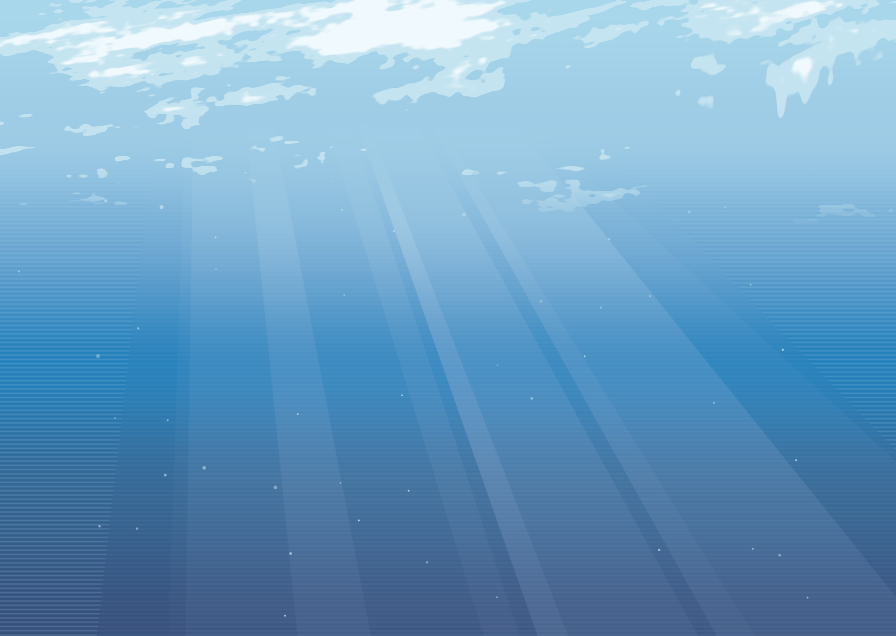
A Shadertoy shader for this background:

```glsl
const vec3 DEEP = vec3(0.21, 0.31, 0.48);
const vec3 DUSK = vec3(0.20, 0.40, 0.58);
const vec3 AZURE = vec3(0.14, 0.50, 0.73);
const vec3 SKY = vec3(0.39, 0.63, 0.81);
const vec3 SHALLOW = vec3(0.62, 0.80, 0.90);
const vec3 SURFACE = vec3(0.66, 0.84, 0.92);
const vec3 LIGHT = vec3(0.58, 0.69, 0.84);
const vec3 FOAM = vec3(0.80, 0.91, 0.95);
const float RAY_TOP = 0.724;

float hash(vec2 p) {
    return fract(sin(dot(p, vec2(127.1, 311.7))) * 43758.5453);
}

float noise(vec2 p) {
    vec2 i = floor(p), f = fract(p);
    f = f * f * (3.0 - 2.0 * f);
    return mix(mix(hash(i), hash(i + vec2(1, 0)), f.x),
               mix(hash(i + vec2(0, 1)), hash(i + vec2(1, 1)), f.x), f.y);
}

float fbm(vec2 p) {
    float sum = 0.0, amp = 0.5;
    for (int i = 0; i < 4; i++) {
        sum += amp * noise(p);
        p = p * 2.03 + 17.3;
        amp *= 0.5;
    }
    return sum;
}

vec3 waterColor(float y) {
    vec3 c = mix(DEEP, DUSK, smoothstep(0.0, 0.27, y));
    c = mix(c, AZURE, smoothstep(0.22, 0.43, y));
    c = mix(c, SKY, smoothstep(0.42, 0.62, y));
    c = mix(c, SHALLOW, smoothstep(0.56, 0.80, y));
    return mix(c, SURFACE, smoothstep(0.80, 1.0, y));
}

// Slanted band; each pair holds the left and right edge
float shaft(vec2 uv, vec2 top, vec2 bottom, float soft) {
    vec2 edge = mix(bottom, top, uv.y / RAY_TOP);
    return smoothstep(-soft, soft, uv.x - edge.x)
         * smoothstep(-soft, soft, edge.y - uv.x);
}

float blob(vec2 p, vec2 center, vec2 radius) {
    vec2 d = p - center;
    d.y -= 0.18 * d.x;
    d /= radius;
    return exp(-dot(d, d));
}

// Where the ripples gather on the surface
float rippleDensity(vec2 p) {
    float d = blob(p, vec2(0.08, 0.955), vec2(0.14, 0.04));
    d += blob(p, vec2(0.23, 0.88), vec2(0.11, 0.045));
    d += 1.2 * blob(p, vec2(0.59, 0.955), vec2(0.27, 0.065));
    d += blob(p, vec2(0.95, 0.945), vec2(0.10, 0.025));
    d += blob(p, vec2(1.25, 0.955), vec2(0.18, 0.055));
    d += 0.7 * blob(p, vec2(0.74, 0.87), vec2(0.13, 0.02));
    d += 0.7 * blob(p, vec2(0.95, 0.755), vec2(0.08, 0.015));
    d += 0.6 * blob(p, vec2(0.37, 0.70), vec2(0.11, 0.015));
    d += 0.6 * blob(p, vec2(0.62, 0.72), vec2(0.07, 0.02));
    return d + 0.6 * blob(p, vec2(0.95, 0.69), vec2(0.05, 0.012));
}

float ripples(vec2 p) {
    float slant = p.y - 0.16 * p.x * smoothstep(0.65, 1.0, p.y);
    float streaks = fbm(vec2(p.x * 7.0, slant * 42.0));
    float chop = noise(vec2(p.x * 75.0, slant * 150.0)) - 0.5;
    return streaks + 0.16 * chop + 0.26 * rippleDensity(p)
         - 0.16 * (1.0 - smoothstep(0.66, 0.92, p.y));
}

float specks(vec2 p, float cells, float pixel) {
    vec2 id = floor(p * cells);
    vec2 center = 0.15 + 0.7 * vec2(hash(id + 3.1), hash(id + 8.7));
    float radius = mix(0.0012, 0.0032, pow(hash(id + 5.3), 3.0));
    float dist = length(fract(p * cells) - center) / cells;
    float dotMask = 1.0 - smoothstep(radius - pixel * 0.5, radius + pixel * 0.7, dist);
    return dotMask * step(0.5, hash(id)) * mix(0.35, 0.8, hash(id + 1.9));
}

void mainImage(out vec4 fragColor, in vec2 fragCoord) {
    vec2 uv = fragCoord / iResolution.xy;
    vec2 p = fragCoord / iResolution.y;
    float pixel = 1.0 / iResolution.y;
    float soft = 0.7 / iResolution.x;
    vec3 color = waterColor(uv.y);

    // Light shafts, from the broad cone to the narrow beams
    float cone = shaft(uv, vec2(0.167, 0.703), vec2(0.108, 1.20), soft);
    float beams = 0.05 * cone;
    beams += 0.06 * shaft(uv, vec2(0.205, 0.655), vec2(0.188, 1.21), soft);
    beams += 0.10 * shaft(uv, vec2(0.215, 0.622), vec2(0.207, 1.035), soft);
    beams += 0.13 * shaft(uv, vec2(0.280, 0.316), vec2(0.332, 0.414), soft);
    beams += 0.10 * shaft(uv, vec2(0.382, 0.410), vec2(0.540, 0.580), soft);
    beams += 0.13 * shaft(uv, vec2(0.419, 0.497), vec2(0.600, 0.779), soft);
    beams += 0.15 * shaft(uv, vec2(0.419, 0.434), vec2(0.600, 0.634), soft);
    beams += 0.09 * shaft(uv, vec2(0.513, 0.622), vec2(0.800, 1.035), soft);
    beams += 0.08 * shaft(uv, vec2(0.513, 0.526), vec2(0.800, 0.842), soft);
    float fade = mix(0.5, 1.0, smoothstep(0.0, 0.4, uv.y))
               * (1.0 - smoothstep(0.62, 0.82, uv.y));
    vec3 glow = mix(LIGHT, FOAM, smoothstep(0.4, 0.7, uv.y));
    color = mix(color, glow, beams * fade);

    // Fine horizontal engraving, stronger outside the cone
    float lines = pow(0.5 + 0.5 * sin(uv.y * 150.0 * 6.28318), 2.0);
    float engraving = mix(0.22, 0.06, cone) * (1.0 - smoothstep(0.7, 0.9, uv.y));
    color = mix(color, SHALLOW, lines * engraving);

    // Drifting particles
    color = mix(color, FOAM, specks(p, 10.0, pixel) * (1.0 - smoothstep(0.65, 0.75, uv.y)));

    // Broken ripples and bright foam at the surface
    float cover = ripples(p);
    float visible = smoothstep(0.62, 0.76, uv.y);
    color = mix(color, FOAM, 0.8 * visible * smoothstep(0.57, 0.60, cover));
    color = mix(color, vec3(0.97, 0.99, 1.0), 0.85 * visible * smoothstep(0.70, 0.82, cover));
    fragColor = vec4(color, 1.0);
}
```
